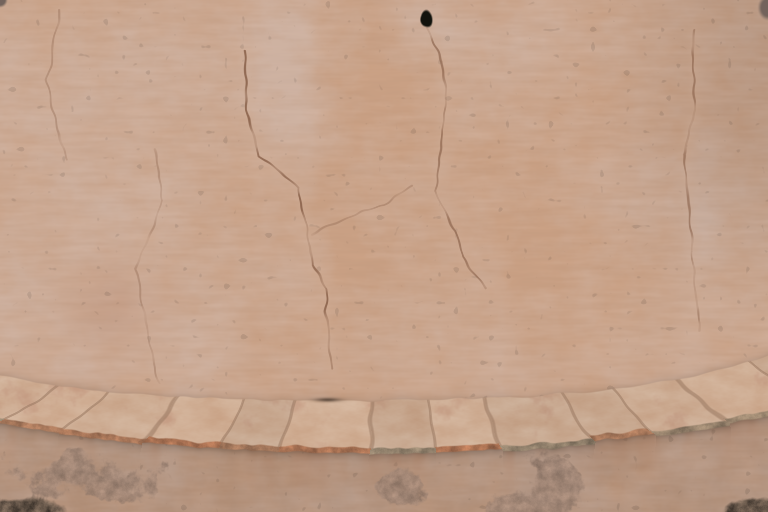
Give the GLSL for this texture, as a WebGL 1 fragment shader.

```glsl
precision highp float;
// Weathered plaster wall above a curved ledge of stone slabs and a worn base.
// Gradient noise mottles the plaster, distance to polylines gives the cracks,
// and a jittered repeat between two curves splits the ledge into slabs.
uniform vec2 u_resolution;

float hash(float n) { return fract(sin(n * 91.7) * 4375.5); }

vec2 gradientAt(vec2 cell) {
  float a = 6.2832 * fract(sin(dot(cell, vec2(127.1, 311.7))) * 4375.8);
  return vec2(cos(a), sin(a));
}

float noise(vec2 p) {
  vec2 i = floor(p), f = p - i, e = vec2(1, 0);
  vec2 w = f * f * (3. - 2. * f);
  float low = mix(dot(gradientAt(i), f), dot(gradientAt(i + e), f - e), w.x);
  float high = mix(dot(gradientAt(i + e.yx), f - e.yx), dot(gradientAt(i + 1.), f - 1.), w.x);
  return mix(low, high, w.y);
}

float fbm(vec2 p) {
  float sum = 0., amp = .6;
  for (int i = 0; i < 5; i++) {
    sum += amp * noise(p);
    p = mat2(1.6, 1.2, -1.2, 1.6) * p + 7.3;
    amp *= .55;
  }
  return sum;
}

// Soft spot: center in xy, radii in zw
float blob(vec2 p, vec4 s) {
  vec2 q = (p - s.xy) / s.zw;
  return exp(-dot(q, q));
}

float segment(vec2 p, vec2 a, vec2 b) {
  vec2 d = b - a;
  return length(p - a - d * clamp(dot(p - a, d) / dot(d, d), 0., 1.));
}

float path(vec2 p, vec4 ab, vec4 cd) {
  return min(segment(p, ab.xy, ab.zw), min(segment(p, ab.zw, cd.xy), segment(p, cd.xy, cd.zw)));
}

// 1 below the edge, 0 above it
float under(float y, float edge) { return 1. - smoothstep(edge - .002, edge + .002, y); }

// Broken dark line with a broad pale stain
vec3 crack(vec3 col, vec2 p, float dist, float strength) {
  float broken = smoothstep(-.25, .3, noise(p * 24.));
  float line = 1. - smoothstep(.0006, .0032, dist);
  col = mix(col, vec3(.82, .69, .6), .35 * strength * exp(-dist * 90.));
  return mix(col, vec3(.5, .34, .25), line * strength * (.25 + .65 * broken));
}

vec3 plaster(vec2 p) {
  float brush = noise(p * vec2(9, 85)) + .6 * noise(p * vec2(25, 190));
  float pale = .37 + .75 * fbm(p * 4. + 3.) + .45 * fbm(p * vec2(17, 23)) + .13 * brush;
  pale += .4 * blob(p, vec4(.56, .87, .07, .25));
  pale += .55 * blob(p, vec4(.86, .94, .06, .08));
  pale += .35 * blob(p, vec4(1.37, .53, .04, .25));
  pale += .3 * blob(p, vec4(.15, .62, .38, .32));
  pale -= .28 * smoothstep(.6, .63, p.x) * blob(p, vec4(.72, .8, .18, .25));
  pale -= .25 * blob(p, vec4(.85, .5, .35, .2));
  vec3 col = mix(vec3(.785, .625, .515), vec3(.805, .695, .63), clamp(pale, 0., 1.));
  col = mix(col, vec3(.75, .59, .5), .5 * blob(p, vec4(.22, .4, .09, .08)));
  col *= 1. - .08 * smoothstep(1.1, 1.5, p.x) * smoothstep(.3, .8, p.y);
  float pit = smoothstep(.4, .52, noise(p * 60. + 9.));
  return col * (1. + .02 * brush - .09 * pit);
}

vec3 slabTop(vec2 p, float id, float joint) {
  float n = fbm(p * vec2(13, 26) + id * 3.);
  vec3 col = mix(vec3(.77, .62, .51), vec3(.83, .72, .63), clamp(.55 + n, 0., 1.));
  col = mix(col, vec3(.73, .55, .46), .5 * smoothstep(.12, .4, fbm(p * 11. + 21.)));
  col *= .97 + .05 * hash(id + 4.);
  return mix(col, vec3(.6, .47, .38), .55 - .55 * smoothstep(.002, .006, joint));
}

vec3 baseWall(vec2 p, float below) {
  float n = fbm(p * 14. + 5.), grit = fbm(p * 48.);
  vec3 col = plaster(p + 4.) * (.97 + .06 * n);
  float drip = smoothstep(-.1, .5, noise(p * vec2(28, 4)));
  col = mix(col, vec3(.67, .48, .37), .45 * drip * exp(-below * 25.));
  float worn = blob(p, vec4(.77, .05, .055, .04)) + blob(p, vec4(1.08, .05, .06, .07));
  worn += .7 * blob(p, vec4(1, .01, .06, .03)) + .75 * blob(p, vec4(.18, .07, .16, .05));
  vec3 mortar = vec3(.6, .5, .44) * (1. + .4 * grit);
  col = mix(col, mortar, .75 * smoothstep(.42, .58, worn + .9 * n));
  float rubble = blob(p, vec4(.02, 0, .1, .03)) + blob(p, vec4(1.48, 0, .08, .03));
  col = mix(col, vec3(.39, .33, .28) * (1. + grit), smoothstep(.35, .6, rubble + .5 * n));
  return col * (1. - .22 * exp(-below * 110.));
}

void main() {
  vec2 p = gl_FragCoord.xy / u_resolution.y;
  vec3 col = plaster(p);

  // Cracks, bent by noise
  vec2 q = p + .006 * vec2(noise(p * 35.), noise(p * 35. + 50.));
  float left = path(q, vec4(.479, .9, .482, .785), vec4(.504, .697, .584, .633));
  left = min(left, path(q, vec4(.584, .633, .611, .484), vec4(.639, .437, .635, .393)));
  left = min(left, segment(q, vec2(.635, .393), vec2(.648, .281)));
  float middle = path(q, vec4(.834, .945, .862, .88), vec4(.873, .805, .85, .627));
  middle = min(middle, path(q, vec4(.85, .627, .89, .549), vec4(.904, .496, .949, .437)));
  float right = path(q, vec4(1.354, .94, 1.355, .785), vec4(1.336, .697, 1.367, .355));
  float faint = path(q, vec4(.117, .98, .092, .844), vec4(.117, .727, .13, .69));
  faint = min(faint, path(q, vec4(.303, .707, .318, .61), vec4(.264, .473, .31, .25)));
  faint = min(faint, path(q, vec4(.611, .543, .69, .58), vec4(.75, .6, .806, .639)));
  col = crack(crack(col, p, left, .85), p, middle, .65);
  col = crack(crack(col, p, right, .6), p, faint, .35);

  // Drain hole and chipped top corners
  float hole = length((q - vec2(.834, .963)) * vec2(1, .85));
  col = mix(col, vec3(.07, .075, .05), 1. - smoothstep(.011, .0155, hole));
  float chip = blob(p, vec4(1.5, .985, .02, .025)) + blob(p, vec4(0, 1, .015, .015));
  col = mix(col, vec3(.45, .39, .36), smoothstep(.3, .7, chip));

  // Ledge: curved bounds, fanned joints, uneven front
  float d = pow(p.x - .68, 2.), e = p.x - .72;
  float top = .218 + .05 * d + .12 * d * d + .006 * noise(p.xx * 16.);
  float bottom = .112 + .12 * e * e;
  float depth = clamp((p.y - bottom) / (top - bottom), 0., 1.);
  float u = (.623 + (p.x - .75) * (1. + .18 * depth)) / .145;
  u += .13 * sin(u * 2.3 + 1.) + .05 * noise(p * 25.);
  float id = floor(u), joint = .145 * min(u - id, 1. - u + id);
  bottom += .006 * hash(id) - .003 + .004 * noise(p.xx * 30.);
  float front = bottom + .011 + .004 * noise(p.xx * 22. + 8.);
  col *= 1. - .1 * exp(-abs(p.y - top) * 140.);
  col = mix(col, slabTop(p, id, joint), under(p.y, top));
  col = mix(col, vec3(.32, .25, .2), .8 * blob(p, vec4(.64, .219, .024, .004)));
  vec3 face = mix(vec3(.57, .51, .43), vec3(.66, .44, .32), hash(id + 2.));
  col = mix(col, face * (1. + .5 * fbm(p * 40.)), under(p.y, front));
  col = mix(col, baseWall(p, max(bottom - p.y, 0.)), under(p.y, bottom));
  gl_FragColor = vec4(col, 1);
}
```
